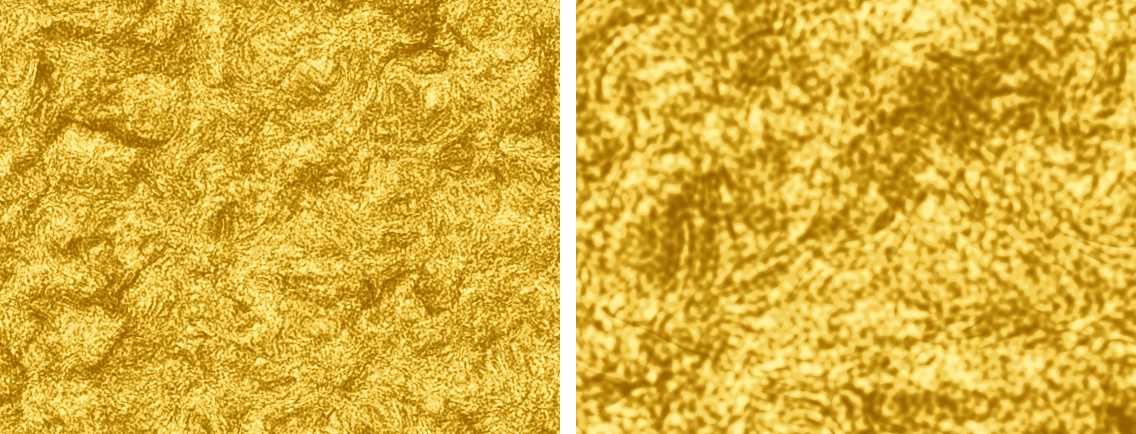
Left: the whole. Right: its middle third, enlarged.
Give the GLSL for this texture, as a WebGL 2 fragment shader.

```glsl
#version 300 es
precision highp float;
// Crumpled gold leaf: grainy, wrinkled relief with dark curved creases.

uniform vec2 u_resolution;
out vec4 fragColor;

// Frequencies are in cycles per canvas height.
const float GRAIN_FREQ = 150.0;
const float GRAIN_GAIN = 2.5;
const float WRINKLE_FREQ = 62.0;
const float WRINKLE_GAIN = 4.0;
const float RELIEF_FREQ = 7.0;
const float RELIEF_GAIN = 1.5;
const float CREASE_FREQ = 3.4;
const float CREASE_GAIN = 2.3;
const float PATCH_GAIN = 0.9;
const float WARP = 0.035;
const float TONE_BIAS = 0.28;
const vec2 LIGHT_DIR = vec2(-0.5, 0.866);
const mat2 TURN = mat2(0.8, 0.6, -0.6, 0.8);

// Gold tones from shadow to glint, placed at their cumulative shares.
const int TONES = 8;
const vec3 GOLD[TONES] = vec3[TONES](
    vec3(0.58, 0.38, 0.00), vec3(0.67, 0.47, 0.02),
    vec3(0.77, 0.58, 0.07), vec3(0.86, 0.68, 0.18),
    vec3(0.96, 0.80, 0.29), vec3(0.95, 0.82, 0.37),
    vec3(0.99, 0.90, 0.49), vec3(1.00, 0.95, 0.63));
const float SHARE[TONES] = float[TONES](
    0.0, 0.065, 0.27, 0.52, 0.71, 0.855, 0.95, 1.0);

float hash(vec2 p) {
    return fract(sin(dot(p, vec2(127.1, 311.7))) * 43758.5453);
}

float cornerSlope(vec2 cell, vec2 offset) {
    float angle = 6.28318 * hash(cell);
    return dot(vec2(cos(angle), sin(angle)), offset);
}

// Gradient noise, roughly -0.7 to 0.7.
float noise(vec2 p) {
    vec2 i = floor(p);
    vec2 f = p - i;
    vec2 u = f * f * f * (f * (f * 6.0 - 15.0) + 10.0);
    vec2 e = vec2(1.0, 0.0);
    return mix(mix(cornerSlope(i, f), cornerSlope(i + e.xy, f - e.xy), u.x),
               mix(cornerSlope(i + e.yx, f - e.yx), cornerSlope(i + e.xx, f - e.xx), u.x), u.y);
}

vec2 warp(vec2 p) {
    vec2 bend = vec2(noise(p * 5.0 + 3.7), noise(p * 5.0 + 41.3));
    vec2 crinkle = vec2(noise(p * 17.0 + 9.1), noise(p * 17.0 + 27.9));
    return p + WARP * (2.0 * bend + 0.7 * crinkle);
}

// Directional light on folded octaves, each with equal slope.
float relief(vec2 p) {
    float sum = 0.0;
    vec2 q = p * RELIEF_FREQ;
    vec2 light = LIGHT_DIR * 0.35;
    for (int i = 0; i < 4; i++) {
        sum += abs(noise(q)) - abs(noise(q + light));
        q = TURN * q * 2.0 + 13.7;
        light = TURN * light;
    }
    return sum;
}

// Dark fold, sharp on one side and fading on the other, broken by a mask.
float crease(vec2 p, float freq, float seed) {
    float n = noise(p * freq * vec2(0.8, 1.15) + seed);
    float fold = smoothstep(-0.03, 0.01, n) * exp(-max(n, 0.0) / 0.085);
    float mask = smoothstep(-0.08, 0.28, noise(p * freq * 0.9 + seed * 2.3));
    return fold * mask;
}

vec3 goldRamp(float share) {
    vec3 color = GOLD[0];
    for (int i = 1; i < TONES; i++) {
        float t = clamp((share - SHARE[i - 1]) / (SHARE[i] - SHARE[i - 1]), 0.0, 1.0);
        color = mix(color, GOLD[i], t);
    }
    return color;
}

void main() {
    vec2 p = gl_FragCoord.xy / u_resolution.y;
    vec2 w = warp(p);

    // Fine surface: speckle and thin winding wrinkles.
    float grain = noise(TURN * p * GRAIN_FREQ + 5.3);
    float wrinkle = abs(noise(TURN * TURN * w * WRINKLE_FREQ)) - 0.18;

    // Broad surface: lit folds, bright flats and creases.
    float flats = noise(w * 11.0 + 61.0) + 0.5 * noise(w * 4.0 + 83.0);
    float folds = crease(w, CREASE_FREQ, 17.3)
                + 0.8 * crease(w, CREASE_FREQ * 1.7, 52.6)
                + 0.6 * crease(w, CREASE_FREQ * 3.3, 71.9);

    float tone = TONE_BIAS + GRAIN_GAIN * grain + WRINKLE_GAIN * wrinkle
               + RELIEF_GAIN * relief(w) + PATCH_GAIN * flats - CREASE_GAIN * folds;

    // The logistic curve spreads the tones evenly over the shares.
    fragColor = vec4(goldRamp(1.0 / (1.0 + exp(-1.7 * tone))), 1.0);
}
```
